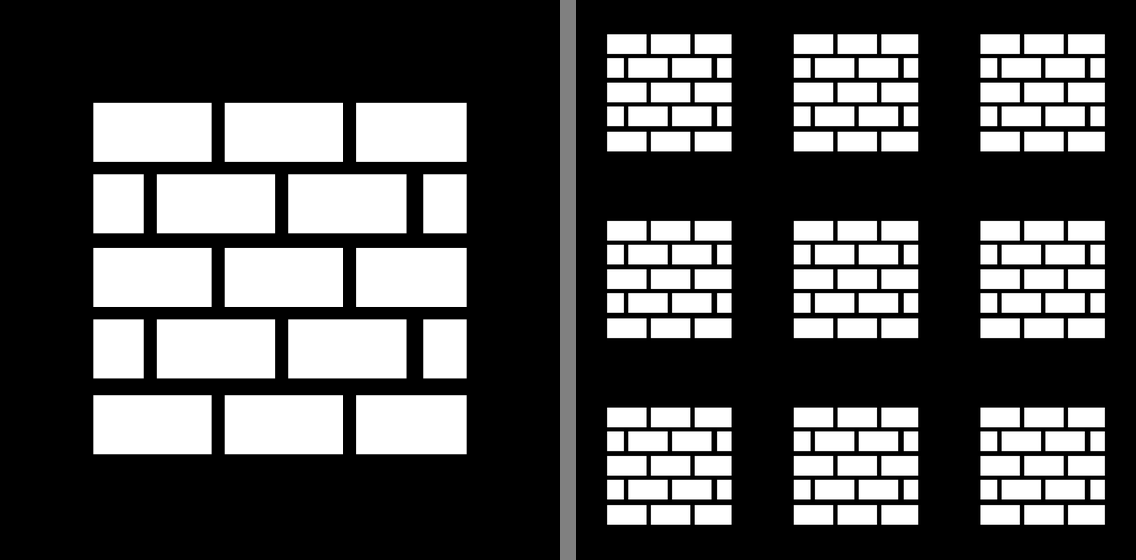
Left: one tile. Right: repeated 3 by 3.
Give the GLSL for this pattern, as a WebGL 1 fragment shader.

```glsl
precision highp float;
// A square panel of white running-bond bricks on black, with a wide black margin.

uniform vec2 u_resolution;

#define UNITS 768.0                      // layout units across the canvas
#define WALL vec2(128.0, 640.0)          // left and right ends of the wall
#define BRICK vec2(162.25, 81.0)         // brick size
#define PITCH vec2(180.2, 100.25)        // brick spacing
#define FIRST vec2(209.1, 185.5)         // centre of the lower left brick
#define ODD_SHIFT -93.1                  // sideways offset of alternate courses
#define LAST_COURSE 4.0                  // index of the top course
#define END_TRIM 5.0                     // extra joint before the right half brick
#define INK vec3(0.0)
#define PAINT vec3(1.0)

// Share of a pixel centred at p that lies between two edges.
float span(float p, float low, float high, float pixel) {
  float overlap = min(p + 0.5 * pixel, high) - max(p - 0.5 * pixel, low);
  return clamp(overlap / pixel, 0.0, 1.0);
}

// Slight unevenness in the height of each course.
float courseDrift(float course, float odd) {
  return 0.375 * course * (LAST_COURSE - course) + odd * (3.375 - 0.75 * course);
}

float brickWall(vec2 p, vec2 pixel) {
  // Nearest course and its centre line
  float course = clamp(floor((p.y - FIRST.y) / PITCH.y + 0.5), 0.0, LAST_COURSE);
  float odd = mod(course, 2.0);
  float centreY = FIRST.y + course * PITCH.y + courseDrift(course, odd);

  // Nearest brick in that course
  float startX = FIRST.x + odd * ODD_SHIFT;
  float column = floor((p.x - startX) / PITCH.x + 0.5);
  float centreX = startX + column * PITCH.x;

  // Brick ends, cut flush with the sides of the wall
  float trim = END_TRIM * odd * step(2.5, column);
  float left = max(centreX - 0.5 * BRICK.x + trim, WALL.x);
  float right = min(centreX + 0.5 * BRICK.x, WALL.y);

  return span(p.x, left, right, pixel.x)
       * span(p.y, centreY - 0.5 * BRICK.y, centreY + 0.5 * BRICK.y, pixel.y);
}

void main() {
  vec2 pixel = UNITS / u_resolution;
  float coverage = brickWall(gl_FragCoord.xy * pixel, pixel);
  gl_FragColor = vec4(mix(INK, PAINT, coverage), 1.0);
}
```
